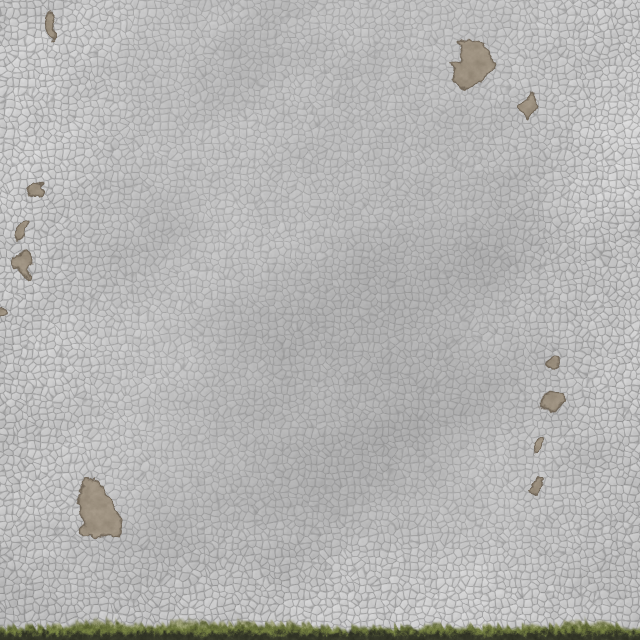
Give the GLSL for this texture, as a three.js fragment shader.

```glsl
varying vec2 vUv;

const vec3 PLASTER = vec3(0.722, 0.722, 0.724);
const vec3 CHIP_CLAY = vec3(0.61, 0.565, 0.50);
const vec3 CHIP_RIM = vec3(0.36, 0.32, 0.27);
const vec3 SOIL = vec3(0.21, 0.22, 0.16);
const vec3 MOSS = vec3(0.41, 0.45, 0.23);
const vec3 MOSS_TIP = vec3(0.57, 0.58, 0.44);
const float PEBBLES_ACROSS = 90.0;

float hash(vec2 p) {
  return fract(sin(dot(p, vec2(127.1, 311.7))) * 43758.55);
}

vec2 hash2(vec2 p) {
  return vec2(hash(p), hash(p + 57.3));
}

float noise(vec2 p) {
  vec2 i = floor(p);
  vec2 f = fract(p);
  vec2 u = f * f * (3.0 - 2.0 * f);
  float low = mix(hash(i), hash(i + vec2(1.0, 0.0)), u.x);
  float high = mix(hash(i + vec2(0.0, 1.0)), hash(i + 1.0), u.x);
  return mix(low, high, u.y);
}

float fbm(vec2 p) {
  float sum = 0.0;
  float amp = 0.5;
  for (int i = 0; i < 4; i++) {
    sum += amp * noise(p);
    p = p * 2.03 + 17.1;
    amp *= 0.5;
  }
  return sum / 0.9375;
}

vec2 rotate(vec2 p, float angle) {
  float c = cos(angle);
  float s = sin(angle);
  return vec2(c * p.x + s * p.y, c * p.y - s * p.x);
}

// Pebbled relief: x = distance to the groove, y = slope light, z = cell tone
vec3 pebbles(vec2 p) {
  vec2 cell = floor(p);
  float nearest = 8.0;
  float second = 8.0;
  vec2 toCentre = vec2(0.0);
  vec2 id = cell;
  for (int y = -1; y <= 1; y++) {
    for (int x = -1; x <= 1; x++) {
      vec2 neighbour = cell + vec2(float(x), float(y));
      vec2 d = neighbour + 0.12 + 0.76 * hash2(neighbour) - p;
      float dist = length(d);
      if (dist < nearest) {
        second = nearest;
        nearest = dist;
        toCentre = d;
        id = neighbour;
      } else {
        second = min(second, dist);
      }
    }
  }
  return vec3(second - nearest, dot(toCentre, vec2(0.6, -0.8)), hash(id + 9.7));
}

float ellipse(vec2 p, vec2 centre, vec2 radii, float angle) {
  vec2 q = rotate(p - centre, angle);
  return (length(q / radii) - 1.0) * min(radii.x, radii.y);
}

// Column of small flakes running down from a starting point
float flakes(vec2 p, vec2 start, vec2 stride, float seed) {
  float d = 1.0;
  for (int i = 0; i < 4; i++) {
    vec2 key = vec2(float(i), seed);
    vec2 centre = start + stride * float(i) + 0.024 * (hash2(key) - 0.5);
    vec2 radii = mix(vec2(0.010, 0.008), vec2(0.021, 0.012), hash(key + 3.1));
    d = min(d, ellipse(p, centre, radii, 1.6 * hash(key + 5.9)));
  }
  return d;
}

float chips(vec2 p) {
  vec2 warp = vec2(noise(p * 48.0), noise(p * 48.0 + 31.0)) - 0.5;
  vec2 q = p + 0.022 * warp;
  float crescent = ellipse(q, vec2(0.735, 0.902), vec2(0.038, 0.032), 0.5);
  crescent = max(crescent, -ellipse(q, vec2(0.703, 0.917), vec2(0.022, 0.018), 0.0));
  float d = min(crescent, ellipse(q, vec2(0.153, 0.203), vec2(0.030, 0.050), 0.15));
  d = min(d, flakes(q, vec2(0.070, 0.700), vec2(-0.022, -0.060), 2.0));
  d = min(d, flakes(q, vec2(0.872, 0.437), vec2(-0.010, -0.064), 7.0));
  d = min(d, ellipse(q, vec2(0.077, 0.965), vec2(0.008, 0.023), 0.1));
  d = min(d, ellipse(q, vec2(0.828, 0.833), vec2(0.008, 0.023), -0.2));
  return d + 0.007 * (fbm(p * 150.0) - 0.5);
}

vec3 plaster(vec2 p) {
  float sides = smoothstep(0.2, 0.5, abs(p.x - 0.5));
  float foot = 1.0 - smoothstep(0.04, 0.26, p.y);
  float clouds = fbm(rotate(p, 0.5) * vec2(3.0, 5.5) + 4.0) - 0.5;
  float worn = clamp(max(sides, foot) + 0.9 * clouds, 0.0, 1.0);
  vec3 relief = pebbles(p * PEBBLES_ACROSS + 0.5 * noise(p * 60.0));
  float bump = smoothstep(0.0, 0.32, relief.x) - 0.72;
  float shade = bump + 0.35 * relief.y + 0.3 * (relief.z - 0.5);
  float grain = noise(p * 300.0) - 0.5;
  float tone = mix(-0.018, 0.032, worn) + 0.13 * clouds + 0.025 * grain;
  return PLASTER + tone + mix(0.075, 0.15, worn) * shade;
}

// Mossy strip along the foot of the wall, xyz = colour, w = cover
vec4 moss(vec2 p) {
  float blades = noise(vec2(p.x * 210.0 + p.y * 60.0, p.y * 45.0));
  float top = 0.010 + 0.014 * noise(vec2(p.x * 13.0, 2.0)) + 0.013 * blades;
  float speckle = fbm(p * vec2(190.0, 150.0));
  float height = p.y + 0.018 * (speckle - 0.5);
  vec3 colour = mix(SOIL, MOSS, smoothstep(0.005, 0.017, height));
  colour = mix(colour, MOSS_TIP, smoothstep(0.017, 0.031, height));
  colour *= 0.75 + 0.5 * speckle;
  return vec4(colour, 1.0 - smoothstep(top - 0.004, top + 0.005, p.y));
}

void main() {
  vec3 colour = plaster(vUv);

  // Bare chips with a dark broken rim
  float d = chips(vUv);
  vec3 clay = CHIP_CLAY + 0.12 * (fbm(vUv * 110.0) - 0.5);
  clay = mix(clay, CHIP_RIM, 0.75 * smoothstep(-0.0035, 0.0, d));
  colour = mix(colour, clay, 1.0 - smoothstep(-0.0008, 0.0012, d));

  vec4 strip = moss(vUv);
  gl_FragColor = vec4(mix(colour, strip.rgb, strip.a), 1.0);
}
```
